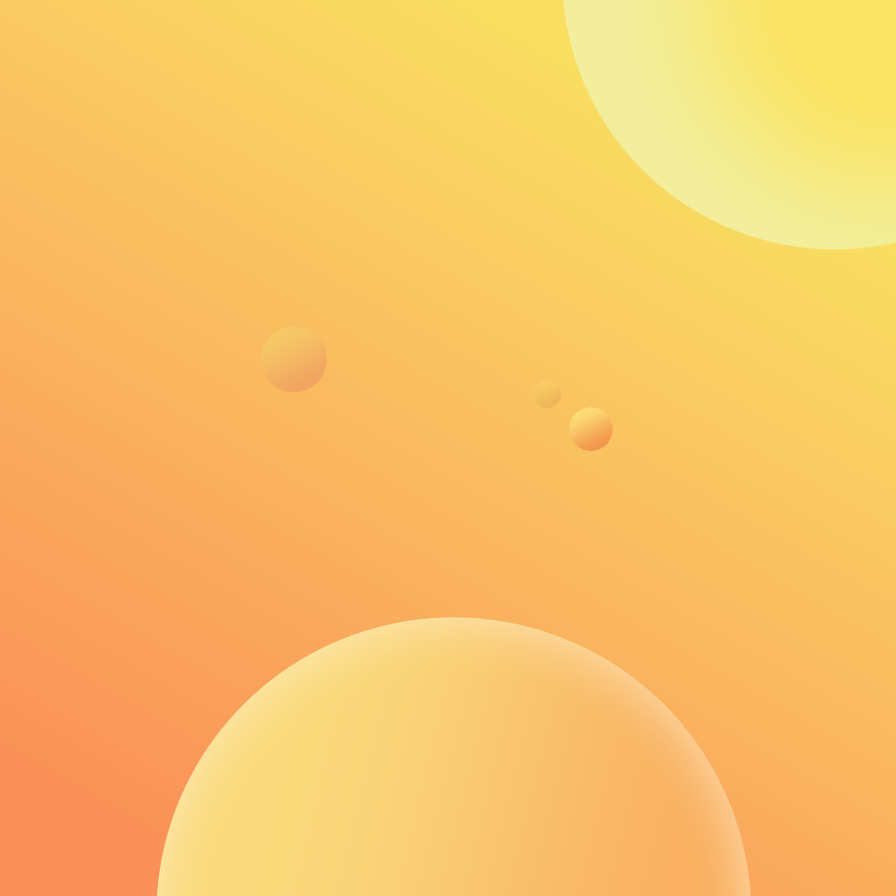
Give the GLSL for this background, as a Shadertoy shader.

```glsl
// Warm diagonal gradient with a pale sun, a glowing dome and three small spheres.
#define SLOPE vec2(0.5, 0.866)
#define SUN vec3(0.932, 1.026, 0.3044)
#define SUN_CORE vec2(0.99, 1.0)
#define DOME vec3(0.5065, -0.021, 0.332)
#define RIM_WIDTH 0.068
#define RIM_STRENGTH 0.42

const vec3 ORANGE = vec3(0.98, 0.570, 0.345);
const vec3 AMBER  = vec3(0.98, 0.790, 0.385);
const vec3 YELLOW = vec3(0.975, 0.872, 0.380);
const vec3 CREAM  = vec3(1.0, 0.93, 0.80);

// Coverage of a disc given as (centre, radius), with a one-pixel soft edge
float discMask(vec2 p, vec3 disc) {
    float distanceOut = length(p - disc.xy) - disc.z;
    return clamp(0.5 - distanceOut * iResolution.y, 0.0, 1.0);
}

vec3 skyColor(vec2 p) {
    float t = dot(p, SLOPE);
    vec3 warm = mix(ORANGE, AMBER, clamp((t - 0.14) / 0.72, 0.0, 1.0));
    return mix(warm, YELLOW, clamp((t - 0.86) / 0.27, 0.0, 1.0));
}

// Yellow core fading to a pale lemon crescent
vec3 sunColor(vec2 p) {
    float pale = smoothstep(0.10, 0.31, length(p - SUN_CORE));
    return mix(vec3(0.98, 0.892, 0.39), vec3(0.948, 0.935, 0.61), pale);
}

// Sideways gradient with a light glow inside the rim
vec3 domeColor(vec2 p) {
    vec2 q = (p - DOME.xy) / DOME.z;
    float side = smoothstep(-0.75, 0.9, dot(q, vec2(0.97, -0.24)));
    vec3 body = mix(vec3(0.98, 0.855, 0.485), vec3(0.975, 0.685, 0.375), side);
    float depth = DOME.z - length(p - DOME.xy);
    float rim = 1.0 - clamp(depth / RIM_WIDTH, 0.0, 1.0);
    return mix(body, CREAM, RIM_STRENGTH * rim * rim);
}

// Small sphere lit from the upper left
void addSphere(inout vec3 color, vec2 p, vec3 disc, vec3 lit, vec3 shade) {
    vec2 q = (p - disc.xy) / disc.z;
    float t = smoothstep(-1.0, 1.0, dot(q, vec2(0.45, -0.89)));
    color = mix(color, mix(lit, shade, t), discMask(p, disc));
}

void mainImage(out vec4 fragColor, in vec2 fragCoord) {
    vec2 p = fragCoord / iResolution.y;
    vec3 color = skyColor(p);

    // Large bodies
    color = mix(color, sunColor(p), discMask(p, SUN));
    color = mix(color, domeColor(p), discMask(p, DOME));

    // Floating spheres
    addSphere(color, p, vec3(0.328, 0.599, 0.0368),
              vec3(0.965, 0.785, 0.40), vec3(0.945, 0.645, 0.375));
    addSphere(color, p, vec3(0.6107, 0.560, 0.0155),
              vec3(0.975, 0.80, 0.40), vec3(0.935, 0.71, 0.345));
    addSphere(color, p, vec3(0.6595, 0.521, 0.0243),
              vec3(0.99, 0.865, 0.46), vec3(0.95, 0.59, 0.30));

    fragColor = vec4(color, 1.0);
}
```
